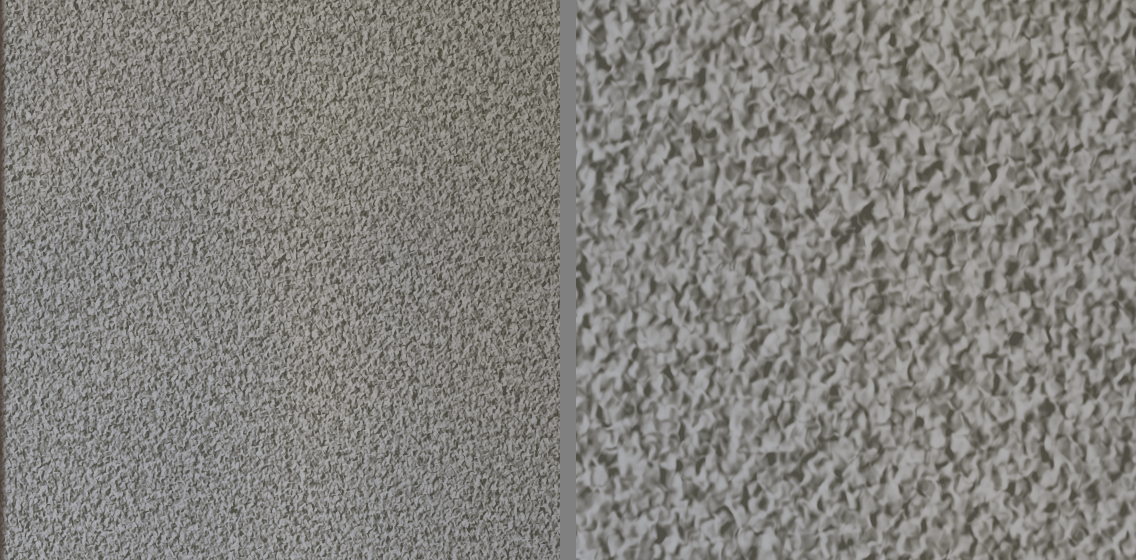
Left: the whole. Right: its middle third, enlarged.
Write a Shadertoy shader that draws this texture.

```glsl
// Rough grey stucco wall: pale raised grains, olive pits and a shaded left edge.

const vec3 PIT_COLOR   = vec3(0.335, 0.330, 0.295);
const vec3 BODY_COLOR  = vec3(0.520, 0.513, 0.497);
const vec3 GRAIN_COLOR = vec3(0.645, 0.647, 0.650);
const vec3 EDGE_COLOR  = vec3(0.270, 0.225, 0.190);
const vec3 WARM_TINT   = vec3(0.985, 0.965, 0.920);
const vec3 COOL_TINT   = vec3(1.000, 1.010, 1.040);

const vec2  GRAIN_CELLS   = vec2(125.0, 98.0); // cells across the canvas
const float GRAIN_LEAN    = 0.06;              // shear of the grains
const float WARP_AMOUNT   = 0.55;              // raggedness of outlines
const float CLUMP_AMOUNT  = 0.45;              // coarse groups of grains
const float FINE_AMOUNT   = 0.75;
const vec2  LIGHT_STEP    = vec2(-0.42, 0.14); // towards the light, in cells
const float HEIGHT_GAIN   = 3.3;
const float SLOPE_GAIN    = 1.8;
const float PIT_DEPTH     = 1.9;               // tone at which a pit is darkest
const float GRAIN_HEIGHT  = 1.25;              // softness of the pale plateaus
const float EDGE_WIDTH    = 0.014;

// Integer hash giving a gradient vector in -1..1.
vec2 hashGradient(ivec2 cell) {
    uvec2 v = uvec2(cell) * 1664525u + 1013904223u;
    v.x += v.y * 1664525u;
    v.y += v.x * 1664525u;
    v ^= v >> 16u;
    v.x += v.y * 1664525u;
    v.y += v.x * 1664525u;
    v ^= v >> 16u;
    return vec2(v & 0xffffu) / 32767.5 - 1.0;
}

float gradientNoise(vec2 p) {
    ivec2 cell = ivec2(floor(p));
    vec2 f = fract(p);
    vec2 s = f * f * f * (f * (f * 6.0 - 15.0) + 10.0);
    vec2 right = vec2(1.0, 0.0), up = vec2(0.0, 1.0);
    float a = dot(hashGradient(cell), f);
    float b = dot(hashGradient(cell + ivec2(1, 0)), f - right);
    float c = dot(hashGradient(cell + ivec2(0, 1)), f - up);
    float d = dot(hashGradient(cell + ivec2(1, 1)), f - right - up);
    return mix(mix(a, b, s.x), mix(c, d, s.x), s.y);
}

// Height of the plaster: clumps, ragged grains and finer grit, each turned
// against the last so that the cells do not line up.
float plasterHeight(vec2 p) {
    const mat2 TURN = mat2(0.8, 0.6, -0.6, 0.8);
    vec2 warp = vec2(gradientNoise(p * 1.3 + 31.7), gradientNoise(p * 1.3 + 87.2));
    vec2 q = p + WARP_AMOUNT * warp;
    return gradientNoise(q)
         + CLUMP_AMOUNT * gradientNoise(TURN * p * 0.48 + 17.9)
         + FINE_AMOUNT * gradientNoise(TURN * q * 1.9 + 53.4);
}

// Pits deepen steadily; grain tops level off into plateaus.
vec3 plasterColor(float tone) {
    float pit = clamp(-tone / PIT_DEPTH, 0.0, 1.15);
    float grain = 1.0 - exp(-max(tone, 0.0) / GRAIN_HEIGHT);
    return mix(mix(BODY_COLOR, PIT_COLOR, pit), GRAIN_COLOR, grain * 1.15);
}

void mainImage(out vec4 fragColor, in vec2 fragCoord) {
    vec2 uv = fragCoord / iResolution.xy;

    // Relief lit from the left
    vec2 p = (uv - vec2(GRAIN_LEAN * uv.y, 0.0)) * GRAIN_CELLS + 200.0;
    float height = plasterHeight(p);
    float slope = height - plasterHeight(p + LIGHT_STEP);
    vec3 color = plasterColor(HEIGHT_GAIN * height + SLOPE_GAIN * slope);

    // Broad drift from cool lower left to warm, dimmer upper right
    float drift = gradientNoise(uv * 4.0 + 9.3);
    float warmth = 0.45 * uv.x + 0.55 * uv.y + 0.25 * drift;
    color *= mix(COOL_TINT, WARM_TINT, smoothstep(0.1, 1.0, warmth));
    color *= 1.02 + 0.05 * drift - 0.07 * smoothstep(0.55, 1.0, uv.x);

    // Shaded left edge
    float edge = 1.0 - smoothstep(0.0, EDGE_WIDTH, uv.x);
    color = mix(color, EDGE_COLOR, 0.8 * edge);

    fragColor = vec4(color, 1.0);
}
```
